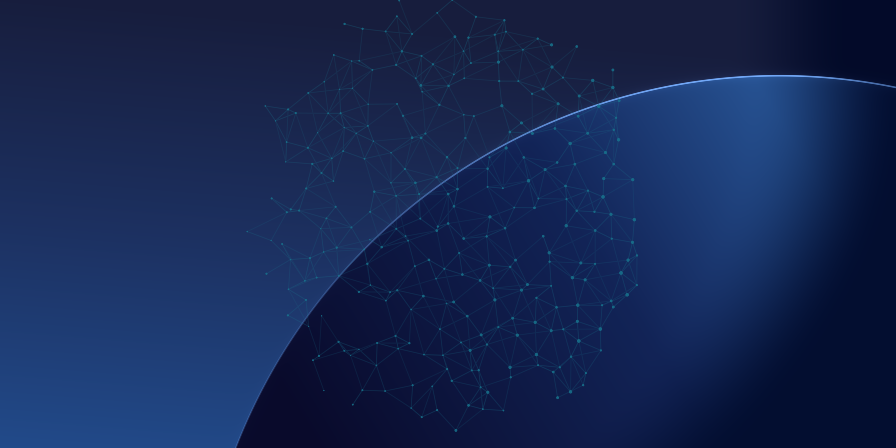
Reproduce this background procedurally as a Shadertoy shader.

```glsl
// Deep blue backdrop with a large lit disc and a faint teal web of linked nodes.

const vec2 DISC_CENTER = vec2(1.740, -0.471);
const float DISC_RADIUS = 1.302;
const vec2 WEB_CENTER = vec2(1.005, 0.526);
const vec2 WEB_RADII = vec2(0.425, 0.455);
const float WEB_CELL = 0.046;
const vec3 RIM_COLOR = vec3(0.45, 0.66, 0.96);
const vec3 WEB_COLOR = vec3(0.09, 0.46, 0.56);

float hash(vec2 p) {
    vec3 q = fract(vec3(p.xyx) * 0.1031);
    q += dot(q, q.yzx + 33.33);
    return fract((q.x + q.y) * q.z);
}

// Gradient through three colours, with the middle one at position m
vec3 threeStops(vec3 a, vec3 b, vec3 c, float m, float t) {
    t = clamp(t, 0.0, 1.0);
    return t < m ? mix(a, b, t / m) : mix(b, c, (t - m) / (1.0 - m));
}

float segmentDistance(vec2 p, vec2 a, vec2 b) {
    vec2 pa = p - a, ba = b - a;
    return length(pa - ba * clamp(dot(pa, ba) / dot(ba, ba), 0.0, 1.0));
}

// Coverage of a shape of half-width r; thin shapes dim rather than alias
float coverage(float d, float r, float px) {
    float soft = max(r, 0.5 * px);
    return (1.0 - smoothstep(soft - 0.5 * px, soft + 0.5 * px, d)) * r / soft;
}

vec3 skyColor(vec2 p) {
    vec3 col = threeStops(vec3(0.09, 0.115, 0.24), vec3(0.11, 0.19, 0.38),
                          vec3(0.13, 0.29, 0.54), 0.5, 1.0 - p.y - 0.08 * p.x);
    return mix(col, vec3(0.01, 0.04, 0.16), smoothstep(1.62, 1.9, p.x));
}

vec3 discColor(vec2 p) {
    vec2 axis = vec2(1.07, 0.65);
    float t = dot(p - vec2(0.65, 0.115), axis) / dot(axis, axis);
    vec3 col = threeStops(vec3(0.035, 0.04, 0.17), vec3(0.07, 0.14, 0.34),
                          vec3(0.15, 0.32, 0.57), 0.6, t);
    // Curved shadow on the right
    float edge = 1.86 - 0.6 * (0.8 - p.y) * (0.8 - p.y);
    float shade = smoothstep(-0.2, 0.16, p.x - edge);
    return mix(col, vec3(0.01, 0.055, 0.19), shade);
}

// Jittered node of a grid cell, in cell units
vec2 nodeAt(vec2 cell) {
    return cell + 0.5 + 0.9 * (vec2(hash(cell), hash(cell + 71.7)) - 0.5);
}

// 1 for nodes inside the ragged oval, 0 for the others
float nodeActive(vec2 cell, vec2 node, mat2 turn) {
    vec2 q = (transpose(turn) * node) * WEB_CELL / WEB_RADII;
    float inside = step(length(q), 0.98 + 0.16 * hash(cell + 13.1));
    return inside * step(0.1, hash(cell + 29.3));
}

// x: links, y: nodes
vec2 web(vec2 p, float px) {
    mat2 turn = mat2(0.921, 0.389, -0.389, 0.921);
    vec2 g = turn * (p - WEB_CENTER) / WEB_CELL;
    float gpx = px / WEB_CELL;
    vec2 home = floor(g), result = vec2(0.0);
    float growth = smoothstep(0.6, 1.4, p.x);
    for (int j = -1; j <= 1; j++)
    for (int i = -1; i <= 1; i++) {
        vec2 cell = home + vec2(i, j);
        vec2 a = nodeAt(cell);
        if (nodeActive(cell, a, turn) < 0.5) continue;
        float radius = mix(0.04, 0.07, growth) * (0.7 + 0.6 * hash(cell + 5.5));
        result.y = max(result.y, coverage(length(g - a), radius, gpx));
        // Links to the right and to the three cells above
        for (int k = 0; k < 4; k++) {
            vec2 next = cell + (k == 0 ? vec2(1, 0) : vec2(k - 2, 1));
            vec2 b = nodeAt(next);
            float on = nodeActive(next, b, turn);
            on *= step(0.15, hash(cell + 17.0 * float(k + 1)));
            on *= 1.0 - 0.5 * smoothstep(0.6, 1.9, length(b - a));
            result.x = max(result.x, on * coverage(segmentDistance(g, a, b), 0.018, gpx));
        }
    }
    return result;
}

void mainImage(out vec4 fragColor, in vec2 fragCoord) {
    float px = 1.0 / iResolution.y;
    vec2 p = fragCoord * px;

    // Sky and disc
    float d = length(p - DISC_CENTER) - DISC_RADIUS;
    vec3 col = mix(skyColor(p), discColor(p), smoothstep(0.5 * px, -0.5 * px, d));

    // Bright rim, strongest near the top, with a narrow halo
    float light = mix(0.22, 0.9, smoothstep(0.6, 1.55, p.x));
    light *= 1.0 - 0.4 * smoothstep(1.75, 2.0, p.x);
    col = mix(col, RIM_COLOR, light * coverage(abs(d), 0.0018, px));
    col += 0.08 * light * RIM_COLOR * exp(-abs(d) / 0.008);

    // Node web
    vec2 w = web(p, px);
    col = mix(col, WEB_COLOR, 0.36 * w.x);
    col = mix(col, WEB_COLOR, 0.8 * w.y);
    fragColor = vec4(col, 1.0);
}
```
